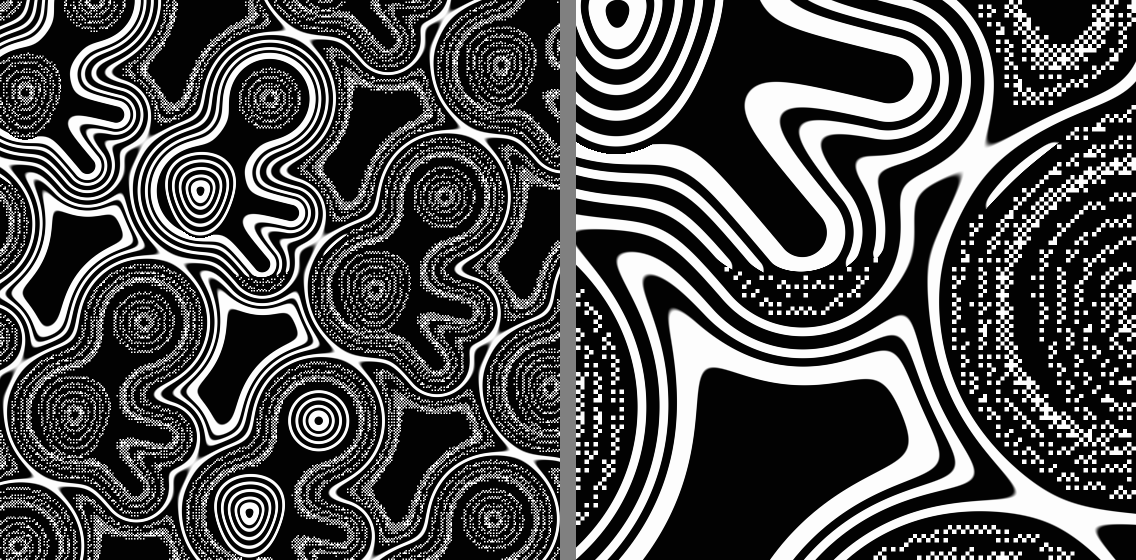
Left, the full canvas; right, a detail of the centre.
This pattern is drawn by a Shadertoy shader. Its source:

```glsl
// Black and white contour lines of a blob motif repeated on a tilted lattice.
// Lines follow a smooth union of discs and arms; away from chosen zones they
// break up into an ordered dither of small checks and crosses.

const float CANVAS = 10.0;                 // canvas height in pattern units
const float DITHER_CELLS = 384.0;          // dither cells across the canvas
const vec2  ORIGIN = vec2(3.58, 6.59);     // centre of one large disc
const vec2  AXIS_U = vec2(0.871, -0.490);
const vec2  AXIS_V = vec2(-0.490, -0.871);
const vec2  PERIOD = vec2(3.58, 4.58);
const vec2  SMALL_DISC = vec2(0.27, -2.04);
const vec2  ARM_TIP_A = vec2(1.60, -0.45);
const vec2  ARM_TIP_B = vec2(1.60, 0.60);
const float LARGE_RADIUS = 0.75;
const float SMALL_RADIUS = 0.68;
const float NECK_RADIUS = 0.30;
const float ARM_RADIUS = 0.12;
const float BLEND = 8.0;                   // sharpness of the smooth union
const float SPACING = 0.13;                // distance between lines
const float BASE_LEVEL = 0.47;             // level where neighbours touch
const float THIN = 0.20;                   // half widths, in line spacings
const float THICK = 0.42;
const float DITHER_LEVEL = 0.64;
const vec3  INK = vec3(0.008);
const vec3  PAPER = vec3(0.992);

float hash(vec2 p) {
    p = fract(p * vec2(0.1031, 0.1137));
    p += dot(p, p.yx + 33.33);
    return fract((p.x + p.y) * p.x * 7.31);
}

float segment(vec2 p, vec2 a, vec2 b) {
    vec2 ab = b - a;
    return length(p - a - ab * clamp(dot(p - a, ab) / dot(ab, ab), 0.0, 1.0));
}

// 1 inside a rounded zone, fading to 0 at its rim
float zone(vec2 p, vec2 a, vec2 b, float radius) {
    return 1.0 - smoothstep(radius - 0.15, radius, segment(p, a, b));
}

float bayer2(vec2 c) {
    c = floor(c);
    return fract(c.x / 2.0 + c.y * c.y * 0.75);
}

float bayer4(vec2 c) {
    return bayer2(0.5 * c) * 0.25 + bayer2(c);
}

// x: signed distance to the nearest line, y: how crisp that line is
vec2 contour(vec2 p) {
    vec2 q = vec2(dot(p - ORIGIN, AXIS_U), dot(p - ORIGIN, AXIS_V));
    vec2 home = round(q / PERIOD);
    float sum = 0.0, nearest = 1e3, isLarge = 0.0;
    vec2 toCentre = vec2(0.0);

    // smooth union of all motifs nearby
    for (int j = -1; j <= 1; j++)
    for (int i = -1; i <= 1; i++) {
        vec2 w = q - (home + vec2(i, j)) * PERIOD;
        float large = length(w) - LARGE_RADIUS;
        float small = length(w - SMALL_DISC) - SMALL_RADIUS;
        float neck = segment(w, vec2(0.0), SMALL_DISC) - NECK_RADIUS;
        float armA = segment(w, vec2(0.0), ARM_TIP_A) - ARM_RADIUS;
        float armB = segment(w, vec2(0.0), ARM_TIP_B) - ARM_RADIUS;
        sum += exp(-BLEND * large) + exp(-BLEND * small) + exp(-BLEND * neck)
             + exp(-BLEND * armA) + exp(-BLEND * armB);
        if (large < nearest) { nearest = large; toCentre = w; isLarge = 1.0; }
        if (small < nearest) { nearest = small; toCentre = w - SMALL_DISC; isLarge = 0.0; }
    }

    // rings inside the discs, egg shaped in the large ones
    float angle = atan(toCentre.y, toCentre.x);
    float egg = 1.0 + isLarge * (0.09 * cos(2.0 * angle + 0.9) + 0.06 * cos(3.0 * angle));
    float ring = length(toCentre) * egg / SPACING;
    float lastRing = mix(4.0, 5.0, isLarge);
    if (ring < lastRing + 0.5) {
        float n = max(round(ring), 1.0);
        float halfWidth = n < 1.5 ? THICK : THIN;
        vec2 centre = p - AXIS_U * toCentre.x - AXIS_V * toCentre.y;
        float crispRing = zone(centre, vec2(3.6, 6.6), vec2(5.6, 1.4), 1.6);
        return vec2((abs(ring - n) - halfWidth) * SPACING, crispRing);
    }

    // bands along the outline; the touching level is always crisp
    float band = (-log(sum) / BLEND - BASE_LEVEL) / SPACING;
    float n = clamp(round(band), -3.0, 2.0);
    float halfWidth = (n < -2.5 || n > 1.5) ? THICK : THIN;
    float crisp = 1.0;
    if (n < -0.5) crisp = zone(p, vec2(1.0, 8.7), vec2(4.55, 7.2), 2.25);
    if (n > 0.5) crisp = zone(p, vec2(1.3, 5.45), vec2(4.4, 3.75), 2.1);
    return vec2((abs(band - n) - halfWidth) * SPACING, crisp);
}

// one dither sample, with the contour read once per block of 2 by 2 cells
float dither(vec2 p) {
    vec2 cell = floor(p / CANVAS * DITHER_CELLS);
    vec2 block = floor(cell / 2.0);
    vec2 c = contour((block * 2.0 + 1.0) * CANVAS / DITHER_CELLS);
    float tone = DITHER_LEVEL * (1.0 - smoothstep(-0.03, 0.022, c.x));
    tone *= (1.0 - c.y) * (0.72 + 0.36 * hash(block));
    return step(bayer4(cell) + 0.03, tone);
}

void mainImage(out vec4 fragColor, in vec2 fragCoord) {
    float pixel = CANVAS / iResolution.y;
    vec2 p = fragCoord * pixel;

    // crisp lines taper away where crispness ends
    vec2 c = contour(p);
    float white = 1.0 - smoothstep(-0.6 * pixel, 0.6 * pixel, c.x + 0.08 * (1.0 - c.y));

    // dither, averaged over four samples
    float grain = 0.0;
    for (int k = 0; k < 4; k++)
        grain += 0.25 * dither(p + (vec2(k % 2, k / 2) - 0.5) * 0.5 * pixel);

    fragColor = vec4(mix(INK, PAPER, max(white, grain)), 1.0);
}
```
